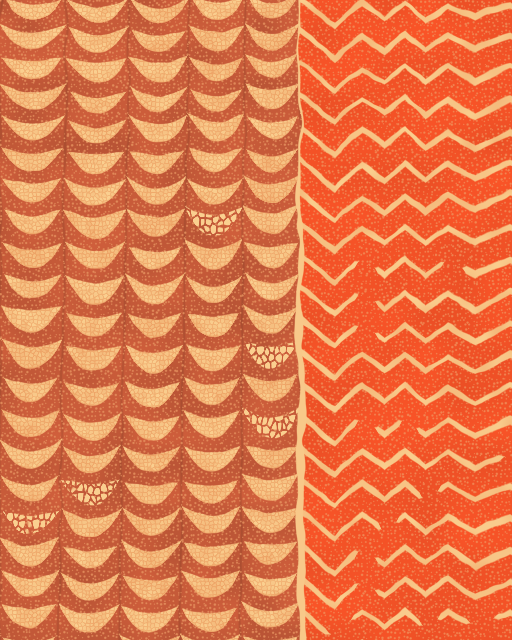
Give the GLSL for this pattern, as a WebGL 2 fragment shader.

```glsl
#version 300 es
precision highp float;

uniform vec2 u_resolution;
out vec4 outColor;

// Lengths are fractions of the canvas height; y runs downwards.
const float PI = 3.14159;
const float ROW = 0.05;             // 20 rows on both sides
const float COLUMN = 0.0938;        // 5 scallop columns
const float SEAM_X = 5.0 * COLUMN;
const float SCALLOP_OFFSET = 0.037;
const float SCALLOP_SAG = 0.045;
const float SCALLOP_THICK = 0.029;
const float COARSE_SHARE = 0.08;    // scallops made of large grains
const float ZIGZAG_WIDTH = 0.328;   // 8 legs across
const float LINE_HALF = 0.0041;
const float BREAK_SHARE = 0.08;     // zigzag legs with a gap
const float GRAIN = 0.0064;
const float COARSE_GRAIN = 0.0115;
const vec3 RUST = vec3(0.77, 0.35, 0.22);
const vec3 RUST_DOT = vec3(0.90, 0.57, 0.37);
const vec3 VERMILION = vec3(0.95, 0.32, 0.15);
const vec3 VERMILION_DOT = vec3(0.94, 0.57, 0.36);
const vec3 CREAM = vec3(0.98, 0.81, 0.56);
const vec3 TAN = vec3(0.93, 0.64, 0.40);

float hash(vec2 p) {
    vec3 q = fract(p.xyx * 0.1031);
    q += dot(q, q.yzx + 33.33);
    return fract((q.x + q.y) * q.z);
}

float noise(vec2 p) {
    vec2 i = floor(p), f = fract(p);
    f = f * f * (3.0 - 2.0 * f);
    return mix(mix(hash(i), hash(i + vec2(1, 0)), f.x),
               mix(hash(i + vec2(0, 1)), hash(i + vec2(1, 1)), f.x), f.y);
}

// Nearest distance, gap to the second nearest, and random value of the grain
vec3 grains(vec2 p) {
    vec2 cell = floor(p);
    vec3 g = vec3(9.0, 9.0, 0.0);
    for (int j = -1; j <= 1; j++)
    for (int i = -1; i <= 1; i++) {
        vec2 id = cell + vec2(i, j);
        vec2 site = id + 0.12 + 0.76 * vec2(hash(id), hash(id + 57.3));
        float d = length(p - site);
        if (d < g.x) g = vec3(d, g.x, hash(id + 19.7));
        else g.y = min(g.y, d);
    }
    return vec3(g.x, g.y - g.x, g.z);
}

float inside(float d, float aa) { return smoothstep(aa, -aa, d); }

vec3 scallops(vec2 p, vec3 fine, float dots, float aa) {
    // Columns lean and rows stretch a little
    float lean = 0.018 * (0.9 - p.y) * sin(PI * p.x / SEAM_X);
    float x = (p.x - lean + 0.006 * (noise(p * vec2(9.0, 24.0)) - 0.5)) / COLUMN;
    float y = p.y + 0.017 * sin(PI * min(p.y / 0.68, 1.0));
    y += 0.012 * (hash(vec2(floor(x), 3.0)) - 0.5) + 0.003 * (noise(p * 60.0) - 0.5);
    float u = abs(2.0 * fract(x) - 1.0);

    // Crescent between a deep lower arc and a flatter upper arc
    float v = (y + SCALLOP_SAG * pow(u, 2.2) - SCALLOP_OFFSET) / ROW;
    vec2 id = vec2(floor(x), floor(v));
    float rise = (1.0 - fract(v)) * ROW - 0.004 * hash(id + 7.1);
    float reach = mix(0.88, 1.02, hash(id + 31.0));
    float thick = SCALLOP_THICK * mix(0.87, 1.12, hash(id + 11.9));
    thick *= 1.0 - pow(u / reach, 2.5);
    float crescent = inside(max(-rise, rise - thick), aa);

    // Rust ground, darker along the column joints
    vec3 ground = RUST * mix(0.94, 1.06, noise(p * 22.0));
    ground *= 1.0 - 0.10 * smoothstep(0.93, 1.0, u);
    ground = mix(ground, RUST_DOT, 0.85 * dots);

    // Fine pebbles, or large loose grains in a few scallops
    float tone = 0.65 * noise(p * 55.0) + 0.35 * hash(id + 43.0);
    float pebble = smoothstep(0.04, 0.42, fine.y) * (0.55 + 0.45 * fine.z);
    vec3 fill = mix(TAN, CREAM, clamp(pebble * 0.75 + tone * 0.55 - 0.1, 0.0, 1.0));
    fill = mix(fill, TAN, 0.5 * smoothstep(0.004, 0.0, rise));
    if (hash(id + 83.0) < COARSE_SHARE) {
        vec3 large = grains(p / COARSE_GRAIN * vec2(1.15, 0.85));
        fill = mix(ground, CREAM, smoothstep(0.12, 0.32, large.y));
    }
    return mix(ground, fill, crescent);
}

vec3 zigzags(vec2 p, float dots, float aa) {
    // Legs are wider at both sides than in the middle
    float x = p.x - SEAM_X;
    float leg = 8.0 * x / ZIGZAG_WIDTH - 0.38 * sin(2.0 * PI * x / ZIGZAG_WIDTH);
    float wave = 1.0 - abs(mod(leg, 2.0) - 1.0);
    float depth = mix(0.044, 0.025, smoothstep(0.03, 0.10, x));
    float wobble = 0.010 * (noise(p * vec2(16.0, 10.0)) - 0.5) + 0.003 * (noise(p * 75.0) - 0.5);
    float v = (p.y - depth * wave - 0.006 * smoothstep(0.0, 0.08, x) + wobble) / ROW;
    float row = floor(v + 0.5);

    // Hand-drawn width, pinched to a gap on broken legs
    float halfWidth = LINE_HALF * mix(0.72, 1.2, noise(p * 38.0));
    float shifted = leg + 0.3;
    if (leg > 0.7 && hash(vec2(floor(shifted), row + 70.0)) < BREAK_SHARE)
        halfWidth *= 1.0 - 2.2 * sin(PI * fract(shifted));
    float line = inside(abs(v - row) * ROW * 0.78 - halfWidth, aa);

    vec3 ground = VERMILION * mix(0.97, 1.03, noise(p * 18.0));
    ground = mix(ground, VERMILION_DOT, 0.8 * dots);
    return mix(ground, mix(TAN, CREAM, 0.5 + 0.5 * noise(p * 45.0)), line);
}

void main() {
    vec2 p = vec2(gl_FragCoord.x, u_resolution.y - gl_FragCoord.y) / u_resolution.y;
    float aa = 0.8 / u_resolution.y;
    vec3 fine = grains(p / GRAIN);
    float dots = inside(fine.x - mix(0.10, 0.29, fine.z), aa / GRAIN);

    // Ragged seam, thicker towards the bottom
    float seam = p.x - SEAM_X + 0.009 * (noise(vec2(4.0, p.y * 26.0)) - 0.5);
    float seamHalf = mix(0.0015, 0.0055, smoothstep(0.1, 0.6, p.y));
    seamHalf *= mix(0.6, 1.35, noise(vec2(9.0, p.y * 48.0)));

    vec3 color = seam < 0.0 ? scallops(p, fine, dots, aa) : zigzags(p, dots, aa);
    color = mix(color, mix(TAN, CREAM, 0.85), inside(abs(seam) - seamHalf, aa));
    outColor = vec4(color, 1.0);
}
```
